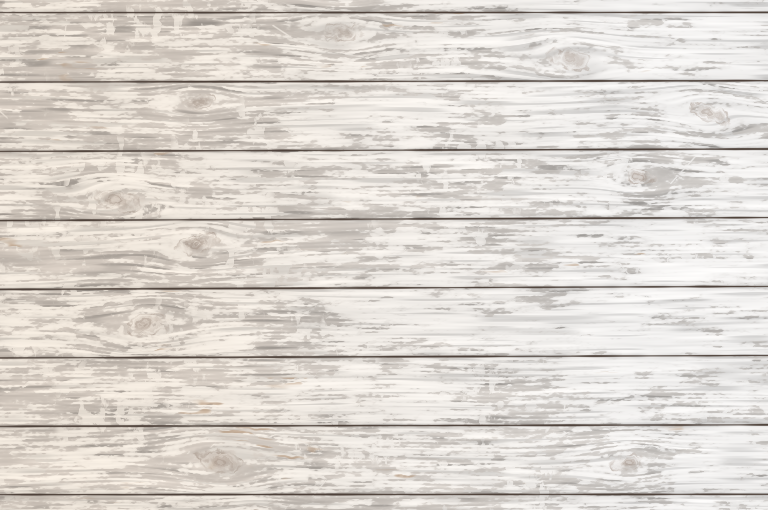
A Shadertoy shader for this texture:

```glsl
// Whitewashed horizontal boards: seven full planks with cut ones at top and bottom.
// Stretched noise gives the grain and thin flaking paint; the grain bends around scattered
// knots, and the coat goes from worn and warm at left to fuller and cooler at right.
#define PITCH 0.135        // board height, in canvas heights
#define FIRST_SEAM 0.0245  // distance of the first seam from the top
#define SEAM_HALF 0.0014   // half width of a seam
#define WEAR_LEFT -0.025   // paint cover bias at the left
#define WEAR_RIGHT 0.085   // paint cover bias at the right
#define FLAKE_EDGE 0.03    // softness of flake edges
#define THIN_EDGE 0.13     // softness of the thin wash under the flakes
#define GRAIN_DEPTH 0.22   // contrast of the bare grain
#define SCRATCHES 22
#define SEAM_COLOR vec3(0.31, 0.26, 0.23)
#define KNOT_COLOR vec3(0.58, 0.51, 0.46)
#define STAIN_COLOR vec3(0.70, 0.58, 0.47)

float hash(vec2 p) {
    return fract(sin(dot(p, vec2(127.1, 311.7))) * 43758.55);
}

float noise(vec2 p) {
    vec2 i = floor(p), f = fract(p);
    f = f * f * (3.0 - 2.0 * f);
    return mix(mix(hash(i), hash(i + vec2(1, 0)), f.x),
               mix(hash(i + vec2(0, 1)), hash(i + vec2(1, 1)), f.x), f.y);
}

float fbm(vec2 p) {
    float sum = 0.0, amp = 0.533;
    for (int i = 0; i < 4; i++) {
        sum += amp * noise(p);
        p = p * 2.03 + 17.3;
        amp *= 0.5;
    }
    return sum;
}

// Distance to the segment from a to b
float segment(vec2 p, vec2 a, vec2 b) {
    vec2 pa = p - a, ba = b - a;
    return length(pa - ba * clamp(dot(pa, ba) / dot(ba, ba), 0.0, 1.0));
}

// Bends the grain around the knots of a board; returns (core, rim)
vec2 knots(vec2 q, float id, inout vec2 grain) {
    vec2 mark = vec2(0.0);
    for (int j = 0; j < 2; j++) {
        float side = float(j);
        vec2 seed = vec2(id + 2.0, side * 17.0 + 4.0);
        if (hash(seed + 9.2) > mix(0.9, 0.45, side)) continue;
        vec2 center = vec2(mix(0.22, 1.1, side) + mix(0.55, 0.3, side) * hash(seed),
                           PITCH * (0.28 + 0.44 * hash(seed + 3.1)));
        float radius = 0.010 + 0.010 * hash(seed + 5.7);
        vec2 d = (q - center) * vec2(0.5, 1.0);
        d.y -= d.x * (hash(seed + 7.9) - 0.4);
        grain.y -= 0.8 * d.y * exp(-dot(d, d) / (7.0 * radius * radius));
        float e = length(d) / radius + 1.1 * (fbm(q * 70.0) - 0.5);
        float rings = 0.35 + 0.65 * noise(vec2(e * 7.0, id) + d * 60.0);
        mark.x = max(mark.x, (1.0 - smoothstep(0.2, 1.0, e)) * rings);
        mark.y = max(mark.y, 1.0 - smoothstep(0.0, 0.2, abs(e - 1.0)));
    }
    return mark;
}

void mainImage(out vec4 fragColor, in vec2 fragCoord) {
    float px = 1.0 / iResolution.y;
    vec2 p = vec2(fragCoord.x, iResolution.y - fragCoord.y) * px;
    float fade = smoothstep(0.1, 1.35, p.x + 0.2 * (fbm(p * 3.0) - 0.5));

    // Board layout, with a slight lean in the middle of the wall
    float lean = 0.003 * (1.0 - 1.33 * p.x) * sin(3.14 * p.y);
    float row = (p.y - lean - FIRST_SEAM) / PITCH;
    float id = floor(row);
    vec2 q = vec2(p.x, (row - id) * PITCH);
    vec2 grain = q;
    vec2 knot = knots(q, id, grain);
    grain.y += 0.008 * (noise(vec2(q.x * 4.0, id * 5.0)) - 0.5);
    grain += vec2(3.7, 1.3) * (id + 3.0);

    // Bare wood
    float fine = noise(grain * vec2(16.0, 260.0));
    float broad = fbm(grain * vec2(5.0, 75.0));
    float speck = noise(p * vec2(150.0, 290.0));
    vec3 wood = mix(vec3(0.805, 0.765, 0.725), vec3(0.79, 0.775, 0.76), fade);
    wood *= 1.0 + GRAIN_DEPTH * (0.5 * fine + broad - 0.75);
    wood *= 0.98 + 0.04 * hash(vec2(id, 8.0));
    wood *= 1.0 - 0.16 * smoothstep(0.66, 0.9, noise(grain * vec2(12.0, 170.0)));

    // Ragged flakes over a thin wash that lets the grain through
    vec2 ragged = grain + vec2(0.012, 0.005) * (vec2(noise(p * 85.0), noise(p * 70.0 + 9.0)) - 0.5);
    float cover = 0.34 * fbm(ragged * vec2(9.0, 48.0)) + 0.36 * fbm(ragged * vec2(36.0, 110.0))
                + 0.2 * fine + 0.1 * speck + 0.28 * (fbm(p * vec2(3.0, 9.0) + 5.0) - 0.5)
                + mix(WEAR_LEFT, WEAR_RIGHT, fade) + 0.04 * (hash(vec2(id, 2.0)) - 0.5);
    float wash = smoothstep(0.5 - THIN_EDGE, 0.5 + THIN_EDGE, cover);
    float flakes = smoothstep(0.5 - FLAKE_EDGE, 0.5 + FLAKE_EDGE, cover);
    float paint = mix(wash, flakes, 0.45);
    float scraped = smoothstep(0.58, 0.68, fbm(p * vec2(55.0, 34.0)));
    paint = max(paint, 0.85 * scraped * smoothstep(0.48, 0.6, fbm(p * 6.0 + 31.0)));

    // Straight scratches
    for (int i = 0; i < SCRATCHES; i++) {
        vec2 seed = vec2(float(i), 41.0);
        vec2 start = vec2(1.5 * hash(seed), hash(seed + 1.7));
        float angle = 0.5 + 2.2 * hash(seed + 2.9);
        vec2 end = start + (0.02 + 0.07 * hash(seed + 4.3)) * vec2(cos(angle), -sin(angle));
        float line = 1.0 - smoothstep(0.0, 0.001 + px, segment(p, start, end));
        paint = max(paint, 0.8 * line * smoothstep(0.2, 0.5, noise(p * 90.0)));
    }
    vec3 coat = mix(vec3(0.95, 0.915, 0.87), vec3(0.955, 0.95, 0.945), fade);
    coat *= 1.0 + 0.10 * (broad - 0.5) + 0.05 * (fine - 0.5);
    coat *= 1.0 - 0.12 * smoothstep(0.6, 0.9, noise(grain * vec2(8.0, 190.0) + 3.0));
    vec3 color = mix(wood, coat, paint);

    // Knots and rare brown stains along the grain
    color = mix(color, KNOT_COLOR, 0.6 * knot.x);
    color = mix(color, mix(KNOT_COLOR, coat, noise(p * 110.0)), 0.5 * knot.y);
    float stain = smoothstep(0.7, 0.9, noise(ragged * vec2(22.0, 150.0)))
                * smoothstep(0.7, 0.78, fbm(grain * vec2(5.0, 20.0) + 9.0));
    color = mix(color, STAIN_COLOR, 0.6 * stain);

    // Seams: grime, pale lower lip, dark gap
    float edge = min(q.y, PITCH - q.y);
    float seamId = floor(row + 0.5);
    float gap = SEAM_HALF * (0.6 + 0.8 * noise(vec2(p.x * 18.0, seamId * 7.0)));
    color *= 1.0 - 0.22 * exp(-edge / 0.003) * (0.5 + noise(vec2(p.x * 40.0, seamId * 3.0)));
    float lip = smoothstep(0.002, 0.004, q.y) * (1.0 - smoothstep(0.005, 0.008, q.y));
    color = mix(color, coat, 0.6 * lip * noise(vec2(p.x * 25.0, id)));
    color = mix(color, SEAM_COLOR, 1.0 - smoothstep(gap - 0.8 * px, gap + 0.8 * px, edge));
    fragColor = vec4(color, 1.0);
}
```
